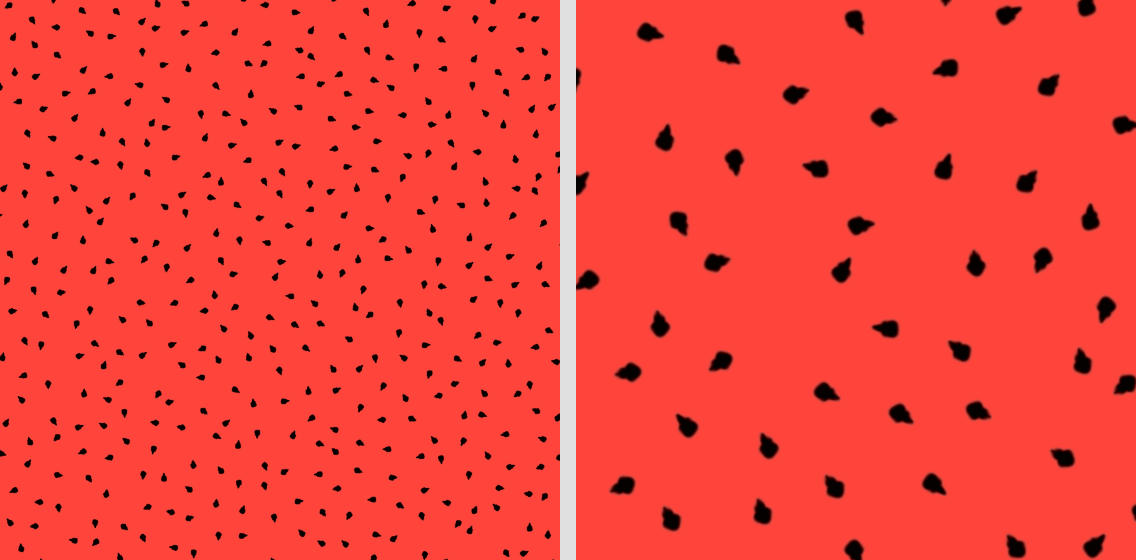
Left, the full canvas; right, a detail of the centre.
Write a Shadertoy shader that draws this pattern.

```glsl
// Small black teardrop seeds scattered over flat watermelon red.
// A turned, staggered grid holds one jittered, freely rotated seed per cell;
// the nearest seed's signed distance gives a soft, slightly tinted edge.

// Three random values per cell, without sine.
vec3 hash32(vec2 cell) {
    vec3 p = fract(cell.xyx * vec3(0.1031, 0.1030, 0.0973));
    p += dot(p, p.yxz + 33.33);
    return fract((p.xxy + p.yzz) * p.zyx);
}

mat2 rotation(float angle) {
    float c = cos(angle), s = sin(angle);
    return mat2(c, s, -s, c);
}

// Teardrop: round base at the origin, narrow tip up the y axis.
float teardrop(vec2 p, float baseRadius, float tipRadius, float height) {
    p.x = abs(p.x);
    float slope = (baseRadius - tipRadius) / height;
    float side = sqrt(1.0 - slope * slope);
    float along = dot(p, vec2(-slope, side));
    if (along < 0.0) return length(p) - baseRadius;
    if (along > side * height) return length(p - vec2(0.0, height)) - tipRadius;
    return dot(p, vec2(side, slope)) - baseRadius;
}

// Distance to the nearest seed, in cell units.
float seedField(vec2 p) {
    float nearest = 1.0;
    float row = floor(p.y);
    for (int j = -1; j <= 1; j++) {
        float y = row + float(j);
        float stagger = 0.5 * mod(y, 2.0);
        float column = floor(p.x - stagger);
        for (int i = -1; i <= 1; i++) {
            vec2 cell = vec2(column + float(i), y);
            vec3 rnd = hash32(cell + 17.0);
            vec2 centre = cell + vec2(stagger, 0.0) + 0.5 + 0.56 * (rnd.xy - 0.5);
            vec2 q = rotation(6.2832 * rnd.z) * (p - centre);
            // Slightly uneven outline, different on each seed.
            float wobble = 0.007 * sin(5.0 * atan(q.y, q.x) + 40.0 * rnd.x);
            float d = teardrop(q + vec2(0.0, 0.05), 0.104, 0.018, 0.185);
            nearest = min(nearest, d + wobble);
        }
    }
    return nearest;
}

void mainImage(out vec4 fragColor, in vec2 fragCoord) {
    const float cellsAcross = 19.8;
    vec3 pulpRed = vec3(1.0, 0.265, 0.23);
    vec3 seedBlack = vec3(0.02, 0.004, 0.004);

    float canvas = min(iResolution.x, iResolution.y);
    vec2 p = rotation(0.35) * (fragCoord / canvas) * cellsAcross;
    float softness = max(0.036, 0.7 * cellsAcross / canvas);
    float pulp = smoothstep(-softness, softness, seedField(p));

    // The edge is greyer outside and a purer dark red inside.
    float fringe = -0.06 * sin(6.2832 * pulp);
    vec3 colour = mix(seedBlack, pulpRed, pulp) + vec3(0.0, fringe, fringe);
    fragColor = vec4(clamp(colour, 0.0, 1.0), 1.0);
}
```
